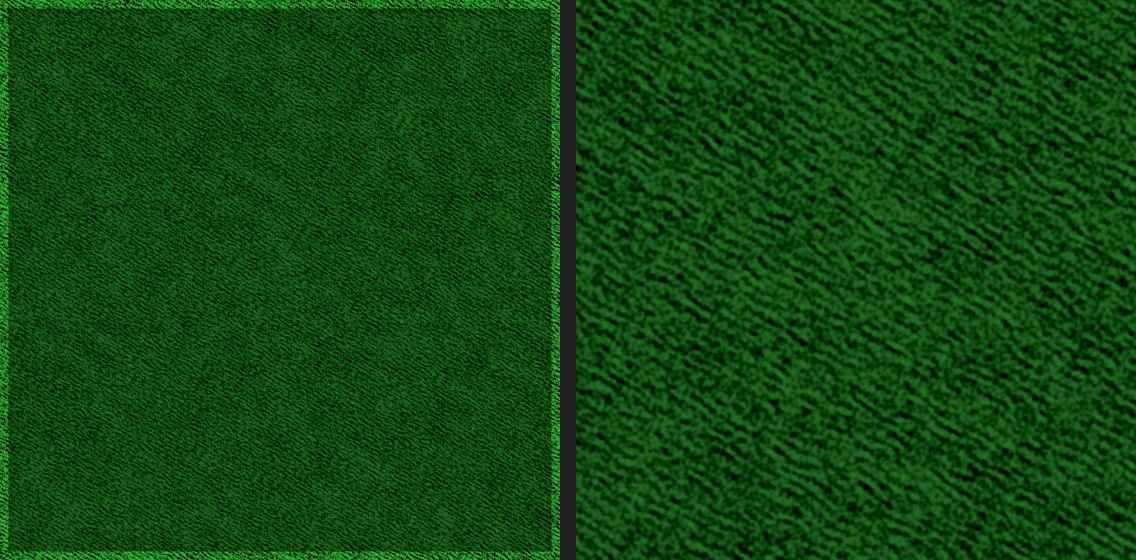
Left, the full canvas; right, a detail of the centre.
A WebGL 2 fragment shader for this texture:

```glsl
#version 300 es
precision highp float;
// Fine green twill cloth with a bright, harsher selvage along the canvas edge.
// Stretched gradient noise, a warped diagonal rib and fine grain are summed into
// one weave signal, lifted by scattered soft flecks, then run through a colour ramp.

uniform vec2 u_resolution;
out vec4 fragColor;

const float TAU = 6.28318531;

// Weave, in cells per canvas
const float TWILL_ANGLE = -0.54;
const vec2 STREAK_CELLS = vec2(115.0, 250.0);
const float RIB_COUNT = 142.0;
const float RIB_WARP = 0.7;
const float GRAIN_CELLS = 310.0;
const float PATCH_CELLS = 30.0;
const float BROAD_CELLS = 7.0;

// Strength of each layer
const float STREAK_GAIN = 2.2;
const float RIB_GAIN = 0.68;
const float GRAIN_GAIN = 2.2;
const float PATCH_GAIN = 0.75;
const float BROAD_GAIN = 0.3;
const float DARK_SKEW = 0.12;

// Green level and contrast of cloth and selvage
const float CLOTH_LEVEL = 0.275;
const float CLOTH_CONTRAST = 0.098;
const float EDGE_LEVEL = 0.45;
const float EDGE_CONTRAST = 0.21;
const float EDGE_WIDTH = 0.0152;
const float SEAM_SHADE = 0.03;

// Flecks
const float FLECK_CELLS = 13.0;
const float FLECK_SHARE = 0.35;
const vec2 FLECK_SIZE = vec2(0.24, 0.085);
const float FLECK_LEVEL = 0.40;

// Colour ramp, dark to light
const vec3 BLACK_GREEN = vec3(0.0, 0.02, 0.0);
const vec3 DEEP_GREEN = vec3(0.0, 0.20, 0.0);
const vec3 MID_GREEN = vec3(0.04, 0.27, 0.04);
const vec3 LEAF_GREEN = vec3(0.11, 0.35, 0.11);
const vec3 BRIGHT_GREEN = vec3(0.14, 0.54, 0.14);
const vec3 VIVID_GREEN = vec3(0.18, 0.72, 0.18);

uint scramble(uint n) {
    n = (n ^ (n >> 16)) * 0x7feb352du;
    n = (n ^ (n >> 15)) * 0x846ca68bu;
    return n ^ (n >> 16);
}

float hash(vec2 cell, uint seed) {
    uvec2 c = uvec2(ivec2(cell) + 4096);
    return float(scramble(c.x + scramble(c.y + scramble(seed))) >> 8) / 16777216.0;
}

mat2 rotation(float angle) {
    float c = cos(angle), s = sin(angle);
    return mat2(c, -s, s, c);
}

float cornerSlope(vec2 cell, vec2 offset, uint seed) {
    float angle = TAU * hash(cell, seed);
    return dot(vec2(cos(angle), sin(angle)), offset);
}

float gradientNoise(vec2 p, uint seed) {
    vec2 i = floor(p), f = p - i;
    vec2 w = f * f * f * (f * (f * 6.0 - 15.0) + 10.0);
    vec2 e = vec2(1.0, 0.0);
    float low = mix(cornerSlope(i, f, seed), cornerSlope(i + e, f - e, seed), w.x);
    float high = mix(cornerSlope(i + e.yx, f - e.yx, seed), cornerSlope(i + 1.0, f - 1.0, seed), w.x);
    return mix(low, high, w.y);
}

// Signal of roughly unit spread, long along the twill and thin across it
float weave(vec2 uv) {
    vec2 p = rotation(TWILL_ANGLE) * uv;
    float streak = gradientNoise(p * STREAK_CELLS, 1u);
    float warp = RIB_WARP * gradientNoise(p * vec2(45.0, 60.0), 2u);
    float patchy = 1.0 + 1.4 * gradientNoise(p * 60.0, 3u);
    float rib = sin(TAU * (p.y * RIB_COUNT + warp)) * patchy;
    float grain = gradientNoise(rotation(0.4) * uv * GRAIN_CELLS, 4u);
    float cloud = PATCH_GAIN * gradientNoise(p * PATCH_CELLS * vec2(0.7, 1.2), 6u)
                + BROAD_GAIN * gradientNoise(uv * BROAD_CELLS, 5u);
    float s = STREAK_GAIN * streak + RIB_GAIN * rib + GRAIN_GAIN * grain + cloud;
    return s - DARK_SKEW * (s * s - 0.9);
}

// Soft slanted spots, at most one per cell
float flecks(vec2 uv) {
    vec2 p = uv * FLECK_CELLS, home = floor(p);
    float cover = 0.0;
    for (int k = 0; k < 9; k++) {
        vec2 cell = home + vec2(k % 3 - 1, k / 3 - 1);
        vec2 centre = cell + vec2(hash(cell, 11u), hash(cell, 12u));
        float angle = -0.7 + 0.7 * (hash(cell, 13u) - 0.5);
        vec2 d = rotation(angle) * (p - centre) / FLECK_SIZE;
        float strength = step(hash(cell, 14u), FLECK_SHARE) * mix(0.15, 0.75, hash(cell, 15u));
        cover = max(cover, strength * exp(-2.0 * dot(d, d)));
    }
    return cover;
}

vec3 ramp(float g) {
    vec3 c = mix(BLACK_GREEN, DEEP_GREEN, clamp((g - 0.02) / 0.18, 0.0, 1.0));
    c = mix(c, MID_GREEN, clamp((g - 0.20) / 0.07, 0.0, 1.0));
    c = mix(c, LEAF_GREEN, clamp((g - 0.27) / 0.08, 0.0, 1.0));
    c = mix(c, BRIGHT_GREEN, clamp((g - 0.35) / 0.19, 0.0, 1.0));
    return mix(c, VIVID_GREEN, clamp((g - 0.54) / 0.18, 0.0, 1.0));
}

void main() {
    float unit = min(u_resolution.x, u_resolution.y);
    vec2 uv = gl_FragCoord.xy / unit;
    vec2 toSide = min(uv, u_resolution / unit - uv);
    float inset = min(toSide.x, toSide.y) - EDGE_WIDTH;
    float s = weave(uv);
    float cloth = mix(CLOTH_LEVEL + CLOTH_CONTRAST * s, FLECK_LEVEL, flecks(uv));
    cloth -= SEAM_SHADE * exp(-max(inset, 0.0) / 0.006);
    float selvage = EDGE_LEVEL + EDGE_CONTRAST * s;
    float inside = smoothstep(-0.5, 0.5, inset * unit);
    fragColor = vec4(ramp(mix(selvage, cloth, inside)), 1.0);
}
```
